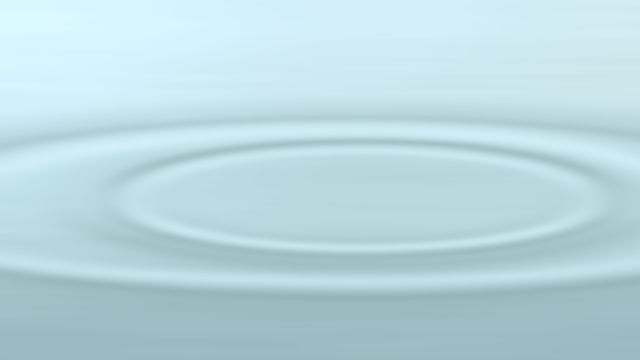
Reproduce this background procedurally as a WebGL 1 fragment shader.

```glsl
precision highp float;
// Calm pale water with broad elliptical ripples seen at a low angle.
// A vertical colour ramp is lit from the upper left, then soft, slightly
// lopsided crests and troughs are added, with faint stretched noise on top.

uniform vec2 u_resolution;

const vec3 SKY_SHEEN = vec3(0.83, 0.945, 0.99);
const vec3 FAR_WATER = vec3(0.800, 0.912, 0.943);
const vec3 MID_WATER = vec3(0.725, 0.845, 0.870);
const vec3 NEAR_WATER = vec3(0.610, 0.733, 0.760);
const vec3 CREST = vec3(0.82, 0.94, 0.97);
const vec3 TROUGH = vec3(0.54, 0.66, 0.67);
const float CENTRE_X = 0.566;

float hash(vec2 p) {
  return fract(sin(dot(p, vec2(127.1, 311.7))) * 43758.5);
}

float noise(vec2 p) {
  vec2 i = floor(p);
  vec2 f = fract(p);
  f = f * f * (3.0 - 2.0 * f);
  float low = mix(hash(i), hash(i + vec2(1.0, 0.0)), f.x);
  float high = mix(hash(i + vec2(0.0, 1.0)), hash(i + vec2(1.0, 1.0)), f.x);
  return mix(low, high, f.y);
}

float bell(float d, float width) {
  return exp(-d * d / (width * width));
}

// Soft elliptical band. The half widths are (left, right) for the far and
// near arcs; strength holds the opacity of the (far, near) arc.
float ripple(vec2 uv, float centreY, float height, vec2 farHalf, vec2 nearHalf,
             float width, vec2 strength) {
  vec2 p = uv - vec2(CENTRE_X, centreY);
  float farSide = smoothstep(-0.5, 0.5, p.y / height);
  vec2 halves = mix(nearHalf, farHalf, farSide);
  vec2 q = p / vec2(p.x < 0.0 ? halves.x : halves.y, height);
  float r = length(q);
  float slope = q.y / max(r, 0.001);
  float opacity = mix(strength.y, strength.x, smoothstep(-0.6, 0.6, slope));
  float sideFade = mix(0.3, 1.0, smoothstep(0.0, 0.7, abs(slope)));
  return bell((r - 1.0) * height, width) * opacity * sideFade;
}

// Vertical ramp from the near water to the bright far water.
vec3 waterBase(vec2 uv) {
  vec3 color = mix(NEAR_WATER, MID_WATER, smoothstep(0.05, 0.42, uv.y));
  color = mix(color, FAR_WATER, smoothstep(0.52, 0.76, uv.y));
  return mix(color, SKY_SHEEN, 0.8 * smoothstep(0.72, 0.98, uv.y));
}

// Cool light on the left and a greyer tone at the far right.
vec3 sideLight(vec3 color, vec2 uv) {
  float left = 1.0 - smoothstep(0.0, 0.55, uv.x);
  float upper = smoothstep(0.15, 0.55, uv.y);
  color += vec3(0.025, 0.040, 0.052) * left * upper;
  float right = smoothstep(0.5, 1.0, uv.x) * smoothstep(0.5, 0.9, uv.y);
  return color + vec3(-0.002, -0.016, -0.030) * right;
}

vec3 addRipples(vec3 color, vec2 uv) {
  // Broad shading and the narrow trough around the outermost wave.
  float shade = ripple(uv, 0.423, 0.268, vec2(0.80, 0.76), vec2(0.80), 0.035, vec2(0.18, 0.22));
  color = mix(color, TROUGH, shade);
  float outer = ripple(uv, 0.423, 0.249, vec2(0.77, 0.72), vec2(0.80, 0.74), 0.013, vec2(0.28, 0.42));
  color = mix(color, TROUGH, outer);

  // Wide crest, with a tight far right shoulder and a long near arc.
  float wide = ripple(uv, 0.427, 0.210, vec2(0.64, 0.52), vec2(0.80, 0.64), 0.020, vec2(0.92, 0.62));
  color = mix(color, CREST, wide);

  // Shadowed slope between the two waves.
  float slope = ripple(uv, 0.442, 0.178, vec2(0.46), vec2(0.46), 0.020, vec2(0.05, 0.38));
  color = mix(color, TROUGH, slope);

  // Narrow inner trough and crest, then the faint dip inside them.
  float inner = ripple(uv, 0.447, 0.160, vec2(0.40), vec2(0.40), 0.011, vec2(0.50, 0.42));
  color = mix(color, TROUGH, inner);
  float rim = ripple(uv, 0.446, 0.134, vec2(0.352), vec2(0.36), 0.011, vec2(0.58, 0.64));
  color = mix(color, CREST, rim);
  float dip = ripple(uv, 0.446, 0.113, vec2(0.31), vec2(0.32), 0.012, vec2(0.0, 0.12));
  return mix(color, TROUGH, dip);
}

void main() {
  vec2 uv = gl_FragCoord.xy / u_resolution;

  vec3 color = sideLight(waterBase(uv), uv);
  color = addRipples(color, uv);

  // Faint horizontal streaks.
  float streaks = noise(uv * vec2(3.0, 42.0)) + 0.5 * noise(uv * vec2(7.0, 95.0));
  color += (streaks - 0.75) * 0.012;

  gl_FragColor = vec4(clamp(color, 0.0, 1.0), 1.0);
}
```
